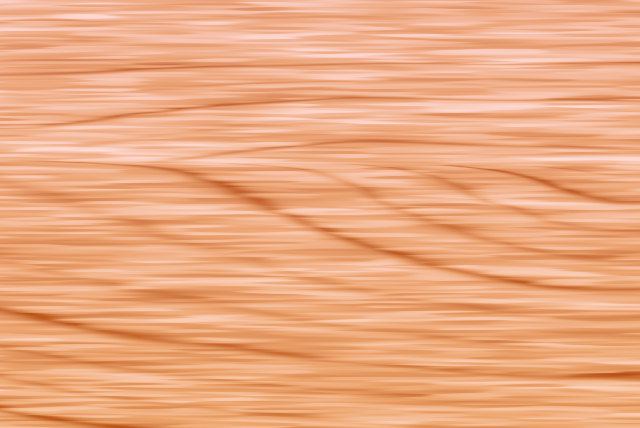
Reproduce this texture procedurally as a WebGL 2 fragment shader.

```glsl
#version 300 es
precision highp float;

uniform vec2 u_resolution;
out vec4 fragColor;

// Wood tones
const vec3 DARK = vec3(0.75, 0.36, 0.15);
const vec3 MID = vec3(0.93, 0.65, 0.46);
const vec3 LIGHT = vec3(0.985, 0.82, 0.755);
const float UPPER_TONE = 0.715;
const float LOWER_TONE = 0.680;
const float WARMTH = 0.06;

// Growth rings
const float UPPER_PITCH = 0.06;
const float LOWER_PITCH = 0.068;
const float UPPER_ORIGIN = 0.825;
const float LOWER_ORIGIN = 0.325;
const float RING_DEPTH = 0.27;
const float FRAY = 0.007;

// Fibres: cells per canvas height along and across the grain
const vec2 FINE_CELLS = vec2(7.0, 175.0);
const vec2 LONG_CELLS = vec2(3.0, 80.0);
const vec2 BROAD_CELLS = vec2(1.6, 22.0);
const float FINE_GAIN = 0.20;
const float LONG_GAIN = 0.13;
const float BROAD_GAIN = 0.07;

vec2 hash2(vec2 p) {
    vec3 q = fract(vec3(p.xyx) * vec3(0.1031, 0.1030, 0.0973));
    q += dot(q, q.yzx + 33.33);
    return fract((q.xx + q.yz) * q.zy);
}

// Smooth cellular noise: each feature point blends in its own tone
float fibres(vec2 p) {
    vec2 cell = floor(p);
    float tone = 0.0;
    float total = 0.0;
    for (int j = -1; j <= 1; j++) {
        for (int i = -1; i <= 1; i++) {
            vec2 id = cell + vec2(i, j);
            vec2 away = id + hash2(id) - p;
            float weight = exp(-6.0 * dot(away, away));
            tone += weight * (hash2(id + 71.7).x - 0.5);
            total += weight;
        }
    }
    return tone / total;
}

// Dark line with a soft flank, its strength cycling from ring to ring
float ringShade(float level, float pitch, float cycle, float width) {
    float index = floor(level / pitch + 0.5);
    float offset = level - index * pitch;
    float strength = 0.62 + 0.38 * cos(cycle * index);
    float core = exp(-offset * offset / (width * width));
    float flank = exp(-abs(offset) / (offset > 0.0 ? 0.012 : 0.007));
    return strength * (0.6 * core + 0.4 * flank);
}

// Rings arching over the seam, flatter towards the top
float upperLevel(vec2 p) {
    float arch = smoothstep(0.0, 0.88, p.x) - 0.2 * smoothstep(0.95, 1.5, p.x);
    float rise = clamp(0.12 - 0.47 * (p.y - 0.66), 0.02, 0.085);
    return p.y - rise * arch;
}

// Inverts y = r + (0.06 + 5.4 r^3) u^2 by Newton steps
float lowerLevel(vec2 p) {
    float u = 1.5 - p.x;
    float r = p.y;
    for (int i = 0; i < 6; i++) {
        float error = r + (0.06 + 5.4 * r * r * r) * u * u - p.y;
        r -= error / (1.0 + 16.2 * r * r * u * u);
    }
    return r;
}

void main() {
    vec2 p = gl_FragCoord.xy / u_resolution.y;
    float pixel = 1.0 / u_resolution.y;

    // Grain layers
    float fine = fibres(p * FINE_CELLS);
    float strand = fibres(p * LONG_CELLS + 19.0);
    float broad = fibres(p * BROAD_CELLS + 53.0);

    // Gentle waviness and frayed ring edges
    float wave = 0.003 * sin(5.3 * p.x + 4.0 * p.y) + 0.0015 * sin(13.0 * p.x - 9.0 * p.y);
    float bend = wave + FRAY * (strand + 0.6 * fine);
    float seam = 0.625 - 0.011 * p.x;
    float above = p.y - seam;
    float upper = smoothstep(-pixel, pixel, above);

    // Rings of both parts; the lower ones smear along the seam
    float smear = 0.045 * exp(min(above, 0.0) / 0.012);
    float upperRing = ringShade(upperLevel(p) + bend - UPPER_ORIGIN, UPPER_PITCH, 3.1416, 0.0045);
    upperRing *= 1.0 - 0.5 * smoothstep(0.86, 0.96, p.y);
    float lowerRing = ringShade(lowerLevel(p) + bend + smear - LOWER_ORIGIN, LOWER_PITCH, 2.1, 0.0065);
    float ring = mix(lowerRing, upperRing, upper);
    ring *= 0.85 + 0.15 * sin(4.1 * p.x + 7.0 * p.y);

    // Overall tone, pale above the seam
    float tone = mix(LOWER_TONE, UPPER_TONE, upper);
    float paleX = (p.x - 0.4) / 0.3;
    float pale = upper * exp(-max(above, 0.0) / 0.03 - paleX * paleX);
    tone += 0.06 * pale - 0.035 * exp(-abs(above) / 0.003);
    tone += FINE_GAIN * fine + LONG_GAIN * strand + BROAD_GAIN * broad;
    tone -= RING_DEPTH * ring * (1.0 - 0.6 * pale);

    // Tone to colour
    vec3 color = mix(DARK, MID, clamp((tone - DARK.g) / (MID.g - DARK.g), -0.3, 1.0));
    color = mix(color, LIGHT, clamp((tone - MID.g) / (LIGHT.g - MID.g), 0.0, 1.3));
    color.b += WARMTH * (p.y - 0.5);
    fragColor = vec4(clamp(color, 0.0, 1.0), 1.0);
}
```
